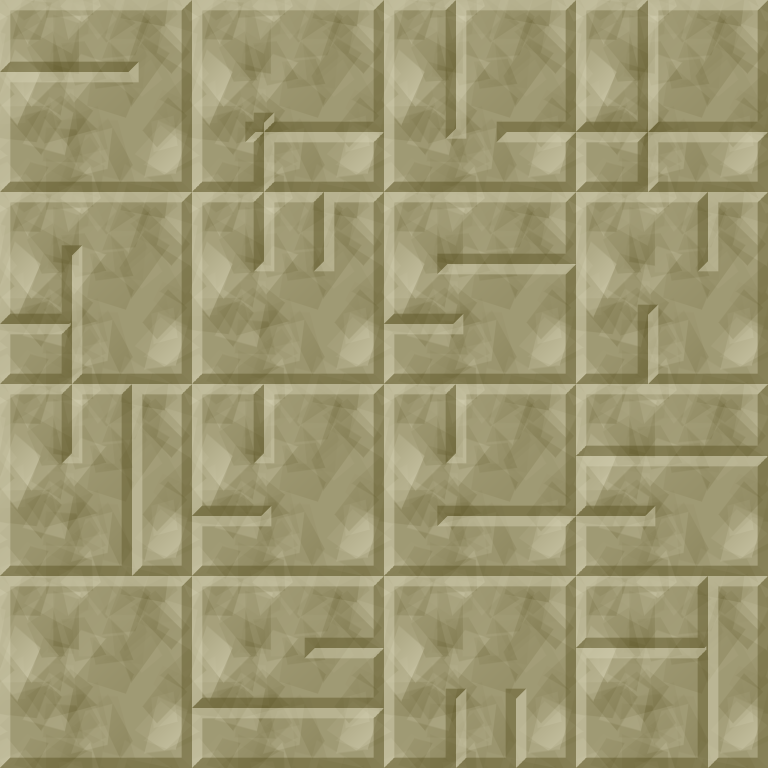
Write a Shadertoy shader that draws this texture.

```glsl
// Carved sandstone: a 4 x 4 grid of bevelled blocks with short chiselled cuts.
// Joints and cuts are V-shaped grooves, lit from the lower right; the stone
// faces are layers of translucent polygons that wrap around every block.

const float BLOCKS = 4.0;
const float GROOVE_WIDTH = 0.053;   // half width, in blocks
const int FACETS = 64;
const int CUTS = 2;
const int SAMPLES = 3;              // per axis, for groove edges

const vec3 STONE = vec3(0.625, 0.603, 0.455);
const vec3 TONE_TINT = vec3(1.0, 1.03, 1.18);

float hash(vec2 p) {
    return fract(sin(dot(p, vec2(127.1, 311.7))) * 43758.5453);
}

vec2 direction(float angle) {
    return vec2(cos(angle), sin(angle));
}

// Signed distance to an irregular, stretched four-sided chip
float chipDistance(vec2 p, float seed) {
    vec2 axis = direction(6.2832 * hash(vec2(seed, 3.0)));
    p = vec2(dot(p, axis), dot(p, vec2(-axis.y, axis.x)));
    p.x /= mix(1.0, 1.8, hash(vec2(seed, 4.0)));
    float d = -1.0;
    for (int side = 0; side < 4; side++) {
        float k = float(side);
        float angle = 1.5708 * k + 0.6 * (hash(vec2(seed, 5.0 + k)) - 0.5);
        float radius = mix(0.035, 0.12, hash(vec2(seed, 10.0 + k)));
        d = max(d, dot(p, direction(angle)) - radius);
    }
    return d;
}

// Sum of light and dark chips, periodic over one block
float facetTone(vec2 p, float soft) {
    float tone = 0.0;
    for (int i = 0; i < FACETS; i++) {
        float seed = float(i) + 1.0;
        vec2 centre = vec2(hash(vec2(seed, 1.0)), hash(vec2(seed, 2.0)));
        vec2 q = fract(p - centre + 0.5) - 0.5;
        float cover = 1.0 - smoothstep(-soft, soft, chipDistance(q, seed));
        float ramp = clamp(1.0 + 2.5 * (q.x - q.y), 0.5, 1.5);
        tone += cover * ramp * 0.1 * (hash(vec2(seed, 20.0)) - 0.46);
    }
    return tone;
}

// Square distance, so that groove ends and corners are mitred
float squareLength(vec2 q) {
    return max(abs(q.x), abs(q.y));
}

vec2 nearer(vec2 a, vec2 b) {
    return squareLength(a) < squareLength(b) ? a : b;
}

// Offset from the centre line of a random cut that starts at a block edge
vec2 cutOffset(vec2 p, vec2 block, float index) {
    vec2 seed = block + vec2(17.0 * index + 5.0, 9.0 * index + 2.0);
    bool upright = hash(seed) < 0.5;
    bool fromFarEdge = hash(seed + 31.0) < 0.5;
    bool firstLine = (hash(block + 57.0) < 0.5) == (index < 0.5);
    float pick = hash(seed + 73.0);
    float span = pick < 0.62 ? 0.36 : (pick < 0.87 ? 0.67 : 1.0);
    float line = firstLine ? 0.375 : 0.6875;
    if (!upright) line = 1.0 - line;

    vec2 q = upright ? p.yx : p;
    float start = fromFarEdge ? 1.0 - span : 0.0;
    q = vec2(q.x - clamp(q.x, start, start + span), q.y - line);
    return upright ? q.yx : q;
}

// Shade of the groove wall in x, groove coverage in y
vec2 grooveShade(vec2 p) {
    vec2 block = mod(floor(p), BLOCKS);
    vec2 joint = fract(p + 0.5) - 0.5;
    vec2 q = nearer(vec2(joint.x, 0.0), vec2(0.0, joint.y));
    for (int i = 0; i < CUTS; i++) {
        float index = float(i);
        if (hash(block + 91.0 * index) > 0.12)
            q = nearer(q, cutOffset(fract(p), block, index));
    }
    if (squareLength(q) > GROOVE_WIDTH) return vec2(0.0);
    float sideTone = q.x > 0.0 ? 0.105 : -0.115;
    float levelTone = q.y > 0.0 ? -0.125 : 0.095;
    return vec2(abs(q.x) > abs(q.y) ? sideTone : levelTone, 1.0);
}

void mainImage(out vec4 fragColor, in vec2 fragCoord) {
    vec2 p = BLOCKS * fragCoord / iResolution.xy;
    vec2 pixel = BLOCKS / iResolution.xy;

    // Average the grooves over the pixel
    vec2 groove = vec2(0.0);
    for (int y = 0; y < SAMPLES; y++)
        for (int x = 0; x < SAMPLES; x++) {
            vec2 shift = (vec2(x, y) + 0.5) / float(SAMPLES) - 0.5;
            groove += grooveShade(p + shift * pixel);
        }
    groove /= float(SAMPLES * SAMPLES);

    // Chips show more faintly on the groove walls
    float tone = facetTone(p, 0.7 * pixel.y) * mix(1.0, 0.55, groove.y) + groove.x;
    fragColor = vec4(clamp(STONE + tone * TONE_TINT, 0.0, 1.0), 1.0);
}
```
